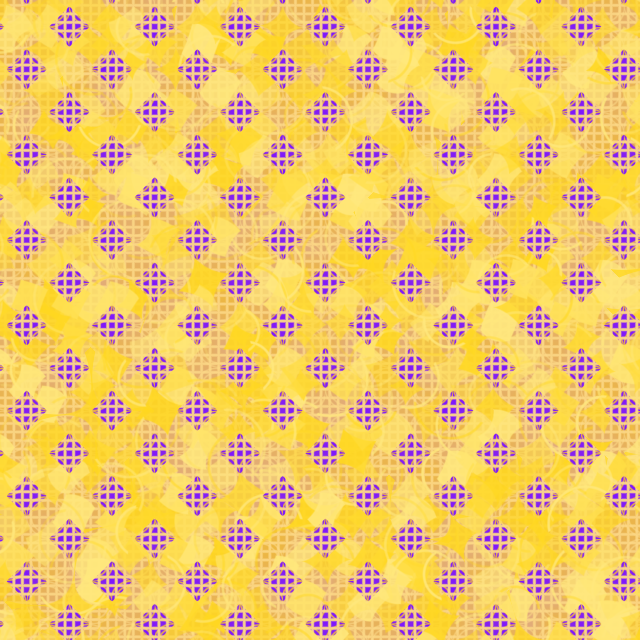
Give the GLSL for this pattern, as a WebGL 1 fragment shader.

```glsl
precision highp float;
// Yellow patchwork with a staggered lattice of purple lattice windows.
// Layers: peach mesh, translucent tilted patches, stray pale arcs, then
// diamond windows crossed by straight bars and curved strands.

uniform vec2 u_resolution;

const float HALF_STEPS = 15.0;             // half repeats across the canvas
const vec2 LATTICE_SHIFT = vec2(0.625, 0.375);
const float MESH_PER_STEP = 5.0;

const vec3 PURPLE = vec3(0.49, 0.08, 1.0);
const vec3 CREAM = vec3(0.99, 0.85, 0.53);
const vec3 PEACH = vec3(0.88, 0.67, 0.49);
const vec3 OCHRE = vec3(0.93, 0.72, 0.25);
const vec3 GOLD = vec3(1.0, 0.845, 0.12);
const vec3 LEMON = vec3(1.0, 0.91, 0.49);

float hash(vec2 p) {
  return fract(sin(dot(p, vec2(127.1, 311.7))) * 43758.55);
}

vec2 hash2(vec2 p) {
  return vec2(hash(p), hash(p + 37.3));
}

float noise(vec2 p) {
  vec2 i = floor(p), f = fract(p);
  f = f * f * (3.0 - 2.0 * f);
  return mix(mix(hash(i), hash(i + vec2(1.0, 0.0)), f.x),
             mix(hash(i + vec2(0.0, 1.0)), hash(i + 1.0), f.x), f.y);
}

// Coverage of the inside of a signed distance.
float fill(float d, float px) {
  return 1.0 - smoothstep(-px, px, d);
}

float stroke(float d, float width, float px) {
  return fill(abs(d) - 0.5 * width, px);
}

vec2 rotate(vec2 p, float a) {
  float c = cos(a), s = sin(a);
  return vec2(c * p.x - s * p.y, s * p.x + c * p.y);
}

// Horizontal and vertical bars, placed evenly about each lattice point.
float mesh(vec2 p, float width, float px) {
  vec2 d = abs(fract(p * MESH_PER_STEP) - 0.5) / MESH_PER_STEP;
  return fill(min(d.x, d.y) - 0.5 * width, px);
}

// Slightly oval rings about the midpoints between lattice points.
float strands(vec2 p, float bend, float px) {
  vec2 q = rotate(fract(p) - 0.5, 0.6);
  float r = length(q * vec2(1.0, 1.12)) + bend;
  return max(stroke(r - 0.42, 0.04, px), stroke(r - 0.53, 0.04, px));
}

// Overlapping translucent squares with bowed sides, in diagonal space.
vec3 addPatches(vec3 col, vec2 diag, float seed, float keep, float px) {
  vec2 cell = floor(diag);
  for (int j = -1; j <= 1; j++) {
    for (int i = -1; i <= 1; i++) {
      vec2 id = cell + vec2(float(i), float(j));
      vec2 r = hash2(id + seed);
      vec2 tone = hash2(id + seed + 71.9);
      vec2 p = rotate(diag - id - 0.5 - 0.4 * (r - 0.5), 0.9 * (r.x - 0.5));
      vec2 bow = 0.35 * (tone - 0.5) * (1.0 - 4.0 * p.yx * p.yx);
      vec2 side = abs(p) - bow - 0.42 - 0.18 * r.y;
      float alpha = step(tone.y, keep) * mix(0.45, 0.92, r.x);
      float cover = fill(max(side.x, side.y), 1.5 * px);
      vec3 tint = mix(GOLD, LEMON, smoothstep(0.2, 0.95, tone.x));
      col = mix(col, tint, alpha * cover);
    }
  }
  return col;
}

// Partial pale rings scattered one per cell.
float strayArcs(vec2 p, float seed, float px) {
  vec2 cell = floor(p / 1.2);
  float cover = 0.0;
  for (int j = -1; j <= 1; j++) {
    for (int i = -1; i <= 1; i++) {
      vec2 id = cell + vec2(float(i), float(j));
      vec2 r = hash2(id + seed);
      vec2 q = rotate(p - 1.2 * (id + r), 6.283 * hash(id + seed + 9.7));
      float arc = stroke(length(q) - mix(0.5, 0.9, r.x), 0.06, px);
      cover = max(cover, arc * fill(0.25 - q.x, px) * mix(0.2, 0.85, r.y));
    }
  }
  return cover;
}

// Purple diamond at the origin, cut by bars and curved strands.
vec3 addWindow(vec3 col, vec2 p, vec2 id, float px) {
  float inside = fill(abs(p.x) + abs(p.y) - 0.475, px);
  float bend = 0.04 * (hash(id) - 0.5);
  vec3 glass = mix(PURPLE, OCHRE, 0.1 * noise(p * 6.0 + id * 3.1));
  glass = mix(glass, OCHRE, 0.95 * strands(p, bend, px));
  glass = mix(glass, CREAM, 0.95 * mesh(p, 0.07, px));
  return mix(col, glass, inside);
}

void main() {
  float px = HALF_STEPS / u_resolution.y;
  vec2 p = gl_FragCoord.xy * px - LATTICE_SHIFT;
  vec2 diag = vec2(p.x + p.y, p.x - p.y);

  // Peach ground with a cream mesh and curved strands
  vec3 col = mix(OCHRE, PEACH, noise(p * 1.7));
  col = mix(col, CREAM, 0.6 * strands(p, 0.0, px));
  col = mix(col, CREAM, 0.85 * mesh(p, 0.065, px));

  // Yellow patchwork and loose strands
  col = addPatches(col, diag + 0.5, 3.0, 0.6, px);
  col = addPatches(col, diag, 24.0, 0.5, px);
  col = mix(col, GOLD, 0.7 * strayArcs(p + 0.7, 52.0, px));
  col = mix(col, LEMON, strayArcs(p, 15.0, px));

  // Windows on alternate lattice points
  vec2 id = 2.0 * floor(diag * 0.5) + 1.0;
  vec2 local = diag - id;
  vec2 windowPos = 0.5 * vec2(local.x + local.y, local.x - local.y);
  col = addWindow(col, windowPos, id, px);

  gl_FragColor = vec4(col, 1.0);
}
```
